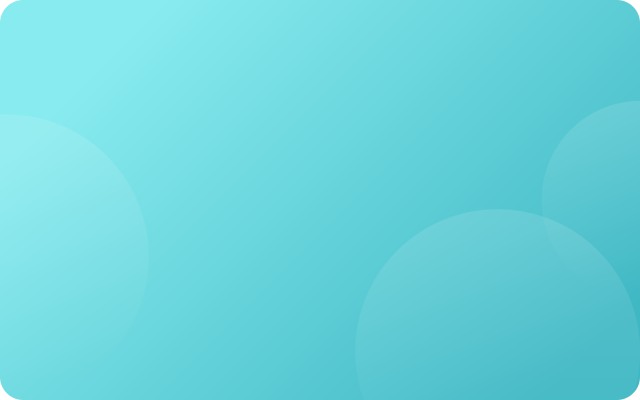
A Shadertoy shader for this background:

```glsl
// Rounded aqua card with a diagonal gradient and three fading translucent discs
#define LIGHT_AQUA vec3(0.533, 0.922, 0.937)
#define DEEP_TEAL vec3(0.251, 0.722, 0.769)
#define PAGE_COLOR vec3(1.0)
#define GRADIENT_START 0.406
#define GRADIENT_END 2.354
#define CORNER_RADIUS 0.058
#define DISC_OPACITY 0.12
#define DISC_COUNT 3

// Coverage of a signed distance, softened over one pixel
float coverage(float dist, float pixel) {
    return clamp(0.5 - dist / pixel, 0.0, 1.0);
}

float roundedBox(vec2 p, vec2 halfSize, float radius) {
    vec2 q = abs(p) - halfSize + radius;
    return length(max(q, 0.0)) + min(max(q.x, q.y), 0.0) - radius;
}

// White veil, strongest at the top of the disc and gone near its base
float discVeil(vec2 p, vec3 disc, float pixel) {
    vec2 offset = p - disc.xy;
    float fade = clamp(0.5 + 0.55 * offset.y / disc.z, 0.0, 1.0);
    return DISC_OPACITY * fade * coverage(length(offset) - disc.z, pixel);
}

void mainImage(out vec4 fragColor, in vec2 fragCoord) {
    // One unit is the canvas height
    float pixel = 1.0 / iResolution.y;
    vec2 p = fragCoord * pixel;
    vec2 size = iResolution.xy * pixel;

    // Diagonal gradient from the upper left to the lower right
    float diagonal = p.x + 1.0 - p.y;
    float blend = (diagonal - GRADIENT_START) / (GRADIENT_END - GRADIENT_START);
    vec3 color = mix(LIGHT_AQUA, DEEP_TEAL, clamp(blend, 0.0, 1.0));

    // Discs: centre and radius
    vec3 discs[DISC_COUNT] = vec3[DISC_COUNT](
        vec3(0.016, 0.358, 0.356),
        vec3(1.602, 0.500, 0.248),
        vec3(1.244, 0.121, 0.356));
    for (int i = 0; i < DISC_COUNT; i++) {
        color = mix(color, vec3(1.0), discVeil(p, discs[i], pixel));
    }

    // Rounded card outline
    float card = roundedBox(p - 0.5 * size, 0.5 * size, CORNER_RADIUS);
    fragColor = vec4(mix(PAGE_COLOR, color, coverage(card, pixel)), 1.0);
}
```
